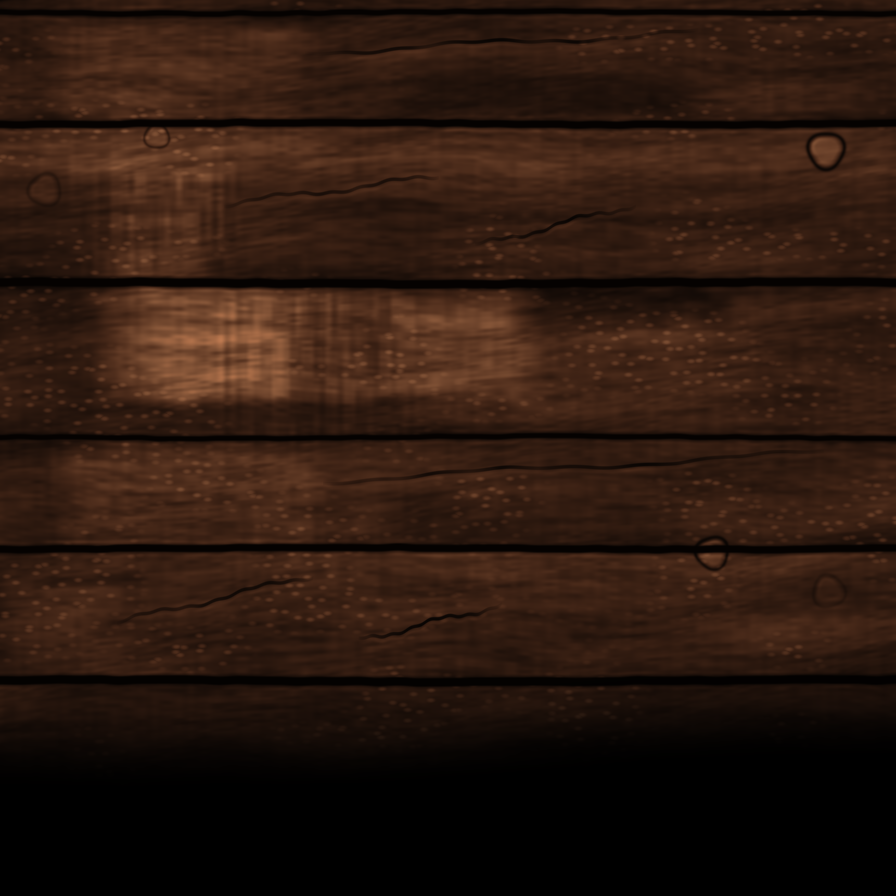
Reproduce this texture procedurally as a WebGL 2 fragment shader.

```glsl
#version 300 es
precision highp float;
// Dark weathered wooden planks, lit in worn patches and fading to black at the base.
uniform vec2 u_resolution;
out vec4 fragColor;

const float BASE_TONE = 0.205;
const float GRAIN_DEPTH = 0.95;
const float FLECK_GAIN = 0.13;
const float FADE_START = 0.735, FADE_END = 0.885;
const vec3 DARK_TINT = vec3(1.0, 0.55, 0.33);
const vec3 WORN_TINT = vec3(1.0, 0.64, 0.42);
const vec3 GAP_COLOR = vec3(0.018, 0.008, 0.004);

// Seams between planks: height from the top, half thickness
const vec2 SEAMS[6] = vec2[6](
  vec2(0.014, 0.0025), vec2(0.138, 0.0036), vec2(0.316, 0.0043),
  vec2(0.488, 0.0024), vec2(0.612, 0.0036), vec2(0.760, 0.0043));

// Worn and stained patches: centre, half size; then their brightness
const vec4 PATCHES[11] = vec4[11](
  vec4(0.20, 0.085, 0.13, 0.055), vec4(0.22, 0.172, 0.16, 0.022),
  vec4(0.185, 0.25, 0.05, 0.06), vec4(0.22, 0.385, 0.10, 0.062),
  vec4(0.38, 0.385, 0.21, 0.058), vec4(0.21, 0.56, 0.13, 0.055),
  vec4(0.06, 0.70, 0.055, 0.05), vec4(0.64, 0.41, 0.20, 0.07),
  vec4(0.70, 0.342, 0.11, 0.018), vec4(0.62, 0.105, 0.16, 0.022),
  vec4(0.60, 0.58, 0.17, 0.022));
const float PATCH_GAIN[11] = float[11](
  0.09, 0.06, 0.11, 0.18, 0.13, 0.09, 0.07, 0.04, -0.10, -0.07, -0.06);

// Cracks: left end, right end
const vec4 CRACKS[6] = vec4[6](
  vec4(0.34, 0.059, 0.78, 0.036), vec4(0.36, 0.537, 0.92, 0.505),
  vec4(0.25, 0.228, 0.49, 0.197), vec4(0.13, 0.695, 0.35, 0.642),
  vec4(0.53, 0.275, 0.71, 0.228), vec4(0.40, 0.715, 0.56, 0.675));

// Knots: centre, radius, strength
const vec4 KNOTS[5] = vec4[5](
  vec4(0.922, 0.168, 0.019, 1.0), vec4(0.795, 0.617, 0.017, 0.9),
  vec4(0.050, 0.212, 0.017, 0.35), vec4(0.175, 0.152, 0.013, 0.55),
  vec4(0.925, 0.660, 0.017, 0.30));

vec2 hash2(vec2 p) {
  vec3 q = fract(p.xyx * vec3(0.1031, 0.1030, 0.0973));
  q += dot(q, q.yzx + 33.33);
  return fract((q.xx + q.yz) * q.zy);
}

float valueNoise(vec2 p) {
  vec2 i = floor(p), f = fract(p);
  f = f * f * (3.0 - 2.0 * f);
  return mix(mix(hash2(i).x, hash2(i + vec2(1, 0)).x, f.x),
             mix(hash2(i + vec2(0, 1)).x, hash2(i + vec2(1, 1)).x, f.x), f.y);
}

float cellDistance(vec2 p) {
  vec2 cell = floor(p);
  float nearest = 2.0;
  for (int y = -1; y <= 1; y++)
    for (int x = -1; x <= 1; x++) {
      vec2 c = cell + vec2(x, y);
      nearest = min(nearest, length(c + hash2(c) - p));
    }
  return nearest;
}

// Long fibres bent by layered sines, centred on zero
float woodGrain(vec2 p, float seed) {
  float bend = 0.006 * sin(p.x * 9.0 + seed * 2.1) + 0.003 * sin(p.x * 23.0 + p.y * 40.0 + seed);
  vec2 q = vec2(p.x, p.y + 0.045 * p.x + bend) + seed * 3.7;
  return 0.36 * valueNoise(q * vec2(5.0, 55.0)) + 0.34 * valueNoise(q * vec2(14.0, 150.0))
       + 0.30 * valueNoise(q * vec2(70.0, 260.0)) - 0.5;
}

float softBox(vec2 p, vec4 box) {
  vec2 d = abs(p - box.xy) - box.zw;
  vec2 m = 1.0 - smoothstep(vec2(-0.022, -0.010), vec2(0.030, 0.014), d);
  return m.x * m.y;
}

void main() {
  vec2 p = gl_FragCoord.xy / u_resolution;
  p.y = 1.0 - p.y;
  float px = 1.0 / u_resolution.y;

  // Seam masks, lit lips and plank index
  float gap = 0.0, lip = 0.0, shade = 0.0, plank = 0.0;
  for (int i = 0; i < 6; i++) {
    float d = p.y - SEAMS[i].x - 0.0012 * sin(p.x * 8.0 + float(i) * 2.0)
            - 0.0016 * (valueNoise(vec2(p.x * 45.0, float(i) * 7.0)) - 0.5);
    float edge = abs(d) - SEAMS[i].y;
    gap = max(gap, 1.0 - smoothstep(-px, 1.5 * px, edge));
    shade = max(shade, exp(-max(edge, 0.0) * 160.0));
    lip = max(lip, exp(-pow((edge - 0.004) / 0.0025, 2.0)));
    plank += step(0.0, d);
  }

  // Patches of wear, with ragged borders
  vec2 ragged = p + vec2(0.035, 0.012) * (vec2(valueNoise(p * vec2(14.0, 60.0)),
                                              valueNoise(p * vec2(30.0, 18.0) + 9.0)) - 0.5);
  float wear = 0.0;
  for (int i = 0; i < 11; i++) wear += PATCH_GAIN[i] * softBox(ragged, PATCHES[i]);
  float strips = softBox(p, vec4(0.5, 0.170, 0.6, 0.027)) + softBox(p, vec4(0.5, 0.627, 0.6, 0.014));
  float tone = BASE_TONE + wear + 0.055 * strips - 0.035 * (1.0 - smoothstep(0.06, 0.14, p.x));
  tone += 0.07 * (valueNoise(p * vec2(7.0, 16.0) + plank * 5.0) - 0.5);

  // Fibres, saw marks and pale flecks
  tone *= 1.0 + GRAIN_DEPTH * woodGrain(p, plank);
  float sawZone = softBox(p, vec4(0.35, 0.41, 0.10, 0.08)) + softBox(p, vec4(0.18, 0.25, 0.08, 0.05));
  tone *= 1.0 + (0.10 + 0.30 * sawZone) * (valueNoise(p * vec2(150.0, 20.0)) - 0.5);
  float fleck = 1.0 - smoothstep(0.04, 0.30, cellDistance(p * vec2(45.0, 80.0)));
  tone += FLECK_GAIN * fleck * smoothstep(0.50, 0.85, valueNoise(p * vec2(9.0, 22.0) + 4.0));

  // Tapered cracks with a faint lower highlight
  for (int i = 0; i < 6; i++) {
    vec4 c = CRACKS[i];
    float t = clamp((p.x - c.x) / (c.z - c.x), 0.0, 1.0);
    float d = p.y - mix(c.y, c.w, t) - 0.003 * sin(t * 11.0 + float(i)) - 0.001 * sin(t * 47.0);
    float taper = sqrt(4.0 * t * (1.0 - t)) * (0.5 + 0.5 * valueNoise(vec2(p.x * 25.0, float(i))));
    tone *= 1.0 - 0.85 * taper * (1.0 - smoothstep(0.0008, 0.0030, abs(d)));
    tone += 0.05 * taper * exp(-pow((d - 0.005) / 0.002, 2.0));
  }

  // Knots: dark ring, pale rim and warm heart
  for (int i = 0; i < 5; i++) {
    vec4 k = KNOTS[i];
    vec2 v = p - k.xy;
    float r = length(v) / k.z + 0.08 * sin(3.0 * atan(v.y, v.x + 1e-5) + float(i));
    float light = dot(v, vec2(-0.6, -0.8)) / k.z;
    tone += k.w * 0.13 * (1.0 - smoothstep(0.6, 0.95, r));
    tone += k.w * 0.16 * max(light, 0.0) * exp(-pow((r - 0.75) / 0.13, 2.0));
    tone *= 1.0 - 0.75 * k.w * exp(-pow((r - 1.05) / 0.13, 2.0));
  }

  // Shade the plank borders, tint, cut the seams and fade the base
  tone = max(tone * (1.0 - 0.55 * shade) + 0.35 * lip * max(tone - 0.10, 0.0), 0.0);
  vec3 color = tone * mix(DARK_TINT, WORN_TINT, smoothstep(0.18, 0.55, tone));
  color = mix(color, GAP_COLOR, gap);
  float fade = 1.0 - smoothstep(FADE_START, FADE_END, p.y + 0.035 * smoothstep(0.3, 0.9, p.x));
  fragColor = vec4(color * fade, 1.0);
}
```
